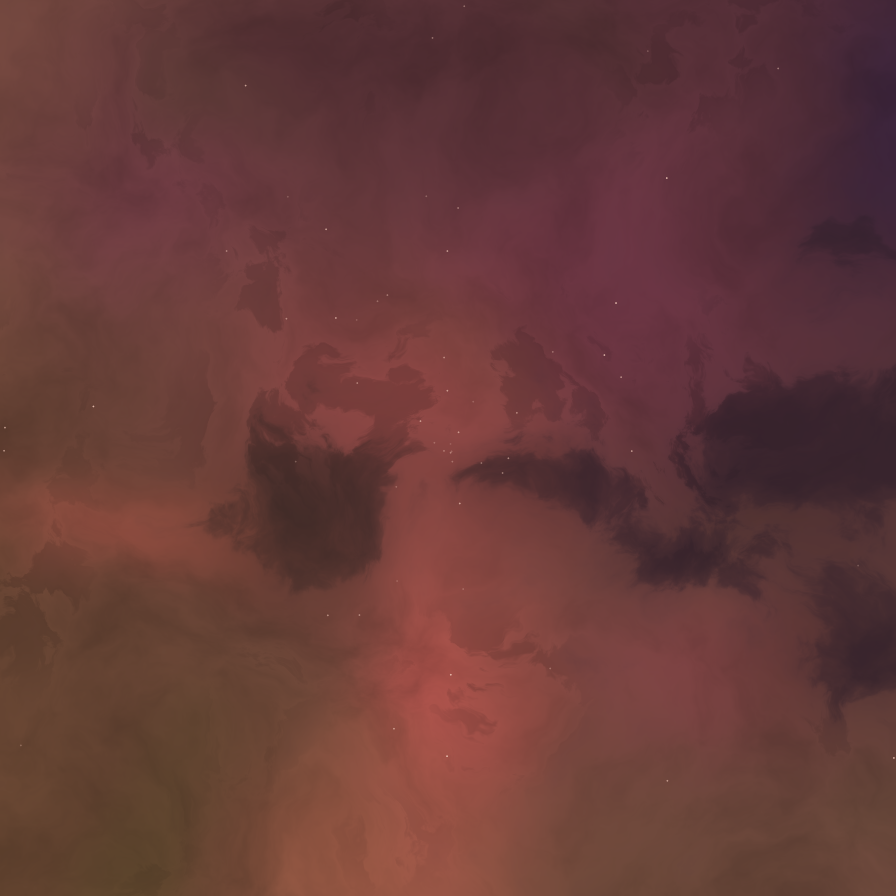
Give the GLSL for this texture, as a WebGL 1 fragment shader.

```glsl
precision highp float;
// Draws a dusky red and violet nebula with torn dark dust clouds and faint stars.
uniform vec2 u_resolution;

const int OCTAVES = 6;
const int STARS = 64;

float hash(vec2 p) {
  vec3 h = fract(vec3(p.xyx) * 0.1031);
  h += dot(h, h.yzx + 33.33);
  return fract((h.x + h.y) * h.z);
}

vec2 gradientAt(vec2 cell) {
  float angle = 6.28318 * hash(cell);
  return vec2(cos(angle), sin(angle));
}

// Gradient noise, about -0.7 to 0.7
float noise(vec2 p) {
  vec2 i = floor(p);
  vec2 f = p - i;
  vec2 u = f * f * f * (f * (f * 6.0 - 15.0) + 10.0);
  vec2 e = vec2(1.0, 0.0);
  float low = mix(dot(gradientAt(i), f), dot(gradientAt(i + e), f - e), u.x);
  float high = mix(dot(gradientAt(i + e.yx), f - e.yx),
                   dot(gradientAt(i + e.xx), f - e.xx), u.x);
  return mix(low, high, u.y);
}

float fbm(vec2 p, float gain) {
  mat2 turn = mat2(0.8, 0.6, -0.6, 0.8);
  float sum = 0.0;
  float amp = 1.0;
  for (int i = 0; i < OCTAVES; i++) {
    sum += amp * noise(p);
    p = turn * p * 2.03 + 17.3;
    amp *= gain;
  }
  return sum;
}

// Soft elliptical falloff
float blob(vec2 p, vec2 center, vec2 size) {
  vec2 d = (p - center) / size;
  return exp(-dot(d, d));
}

vec3 glow(vec3 base, vec2 p, vec2 center, vec2 size, vec3 tint) {
  return mix(base, tint, blob(p, center, size));
}

// Broad gas colours
vec3 gasColor(vec2 p) {
  vec2 t = clamp(p, 0.0, 1.0);
  vec3 bottom = mix(vec3(0.38, 0.26, 0.18), vec3(0.42, 0.28, 0.23), t.x);
  vec3 top = mix(vec3(0.45, 0.28, 0.24), vec3(0.29, 0.16, 0.21), t.x);
  vec3 gas = mix(bottom, top, t.y);
  gas = glow(gas, p, vec2(0.68, 0.70), vec2(0.30, 0.25), vec3(0.41, 0.20, 0.26));
  gas = glow(gas, p, vec2(0.18, 0.78), vec2(0.18, 0.13), vec3(0.45, 0.24, 0.27));
  gas = glow(gas, p, vec2(0.48, 0.92), vec2(0.28, 0.15), vec3(0.32, 0.18, 0.20));
  gas = glow(gas, p, vec2(0.44, 0.54), vec2(0.18, 0.16), vec3(0.54, 0.27, 0.26));
  gas = glow(gas, p, vec2(0.17, 0.41), vec2(0.18, 0.06), vec3(0.54, 0.29, 0.24));
  gas = glow(gas, p, vec2(0.77, 0.25), vec2(0.17, 0.10), vec3(0.47, 0.25, 0.25));
  gas = glow(gas, p, vec2(0.40, 0.03), vec2(0.14, 0.10), vec3(0.58, 0.34, 0.26));
  gas = glow(gas, p, vec2(0.51, 0.23), vec2(0.10, 0.19), vec3(0.69, 0.33, 0.30));
  return glow(gas, p, vec2(1.02, 0.86), vec2(0.10, 0.20), vec3(0.23, 0.14, 0.23));
}

// Where dark dust gathers
float dustMask(vec2 p) {
  float mask = blob(p, vec2(0.34, 0.43), vec2(0.12, 0.09));
  mask += 0.85 * blob(p, vec2(0.59, 0.46), vec2(0.08, 0.06));
  mask += blob(p, vec2(0.92, 0.49), vec2(0.18, 0.12));
  mask += 0.9 * blob(p, vec2(0.96, 0.27), vec2(0.12, 0.08));
  mask += 0.6 * blob(p, vec2(0.75, 0.38), vec2(0.09, 0.05));
  return mask + 0.6 * blob(p, vec2(0.94, 0.74), vec2(0.12, 0.08));
}

// Small stars, denser toward the middle
float starLight(vec2 p, float radius) {
  float light = 0.0;
  for (int i = 0; i < STARS; i++) {
    float id = float(i);
    float angle = 6.28318 * hash(vec2(id, 3.7));
    float reach = 0.65 * pow(hash(vec2(id, 9.1)), 1.4);
    vec2 center = vec2(0.5) + reach * vec2(cos(angle), sin(angle));
    float power = mix(0.2, 0.9, hash(vec2(id, 21.4)));
    light += power * (1.0 - smoothstep(0.2 * radius, radius, length(p - center)));
  }
  return min(light, 1.0);
}

void main() {
  vec2 p = gl_FragCoord.xy / u_resolution;
  vec2 warp = vec2(fbm(p * 3.0 + 4.1, 0.5), fbm(p * 3.0 + 31.7, 0.5));
  vec2 q = p + 0.06 * warp;
  float billow = fbm(q * 5.0 + warp * 0.4 + 11.0, 0.55);
  float detail = fbm(p * 13.0 + warp * 1.2 + 57.0, 0.58);

  // Gas with slow hue drift and layered billows
  vec3 color = gasColor(q + 0.012 * detail);
  color *= 1.0 + 0.16 * billow + 0.07 * detail;
  float olive = smoothstep(0.1, 0.7, noise(q * 4.0 + 71.0));
  color = mix(color, color * vec3(0.92, 1.03, 0.90), olive);

  // Small torn wisps, gathered in patches
  float patches = smoothstep(-0.15, 0.4, noise(p * 4.5 + 23.0));
  float wisp = smoothstep(0.08, 0.30, detail + 0.5 * billow);
  color *= 1.0 - 0.14 * patches * wisp;

  // Dust: a soft body with crisper torn edges
  float density = dustMask(q) + 0.45 * billow + 0.34 * detail;
  float dust = 0.60 * smoothstep(0.10, 1.15, density);
  dust += 0.22 * smoothstep(0.48, 0.66, density);
  vec3 dustColor = mix(vec3(0.21, 0.15, 0.14), vec3(0.18, 0.12, 0.16),
                       smoothstep(0.35, 0.75, p.x));
  color = mix(color, dustColor, dust);

  float starRadius = max(0.0016, 0.8 / u_resolution.y);
  color = mix(color, vec3(0.92, 0.76, 0.70), starLight(p, starRadius));
  gl_FragColor = vec4(color, 1.0);
}
```
